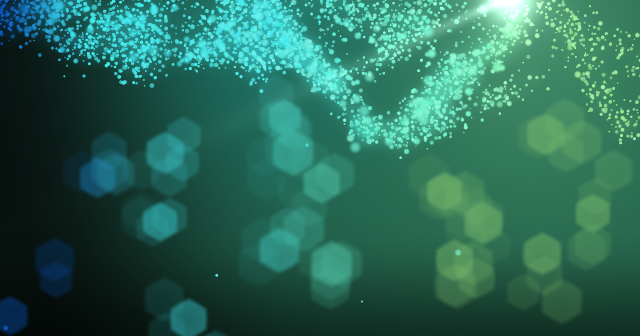
Give the GLSL for this background, as a Shadertoy shader.

```glsl
// Draws drifting cyan and green sparkles over soft hexagonal bokeh on dark teal.

const float ASPECT = 1.9;
const vec3 SHADOW = vec3(0.03, 0.07, 0.06);
const vec3 DEEP = vec3(0.12, 0.35, 0.27);
const vec3 MOSS = vec3(0.24, 0.55, 0.40);
const vec3 TEAL = vec3(0.10, 0.48, 0.46);
const vec3 BLUE = vec3(0.03, 0.34, 0.76);
const vec3 CYAN = vec3(0.25, 0.92, 0.94);
const vec3 MINT = vec3(0.38, 0.95, 0.80);
const vec3 LIME = vec3(0.57, 0.90, 0.52);
const vec3 FLARE = vec3(0.80, 1.0, 0.86);
const vec2 LIGHT_POS = vec2(1.515, 1.01);
const vec2 RAY_DIR = vec2(-0.91, -0.415);
const float HEX_RADIUS = 0.056;
const int HEX_PER_CLUSTER = 5;
const int DOT_LAYERS = 11;
const float FINE_CELL = 0.020;
const float COARSE_CELL = 0.085;
const float BLOOM = 0.62;

// Bokeh clusters: centre and spread
const vec3 CLUSTERS[16] = vec3[16](
    vec3(0.29, 0.47, 0.08), vec3(0.49, 0.545, 0.07), vec3(0.475, 0.34, 0.05),
    vec3(0.845, 0.65, 0.08), vec3(0.87, 0.545, 0.07), vec3(0.955, 0.455, 0.06),
    vec3(0.83, 0.255, 0.06), vec3(0.985, 0.215, 0.06), vec3(0.56, 0.05, 0.13),
    vec3(1.32, 0.43, 0.08), vec3(1.435, 0.335, 0.06), vec3(1.35, 0.225, 0.07),
    vec3(1.61, 0.245, 0.13), vec3(1.76, 0.365, 0.11), vec3(0.03, 0.06, 0.14),
    vec3(1.62, 0.60, 0.10));

// Sparkle streams: start and end, then width and share of large dots
const vec4 STREAMS[10] = vec4[10](
    vec4(0.0, 0.96, 0.42, 0.83), vec4(0.15, 1.01, 0.74, 0.86),
    vec4(0.80, 0.97, 1.09, 0.62), vec4(1.19, 0.61, 1.52, 0.93),
    vec4(0.64, 1.0, 1.34, 1.0), vec4(1.06, 0.78, 1.25, 0.95),
    vec4(1.62, 0.98, 1.85, 0.64), vec4(1.70, 0.93, 1.90, 0.82),
    vec4(1.20, 0.58, 1.58, 0.77), vec4(0.60, 0.85, 0.88, 0.82));
const vec2 TRAITS[10] = vec2[10](
    vec2(0.06, 0.25), vec2(0.085, 0.45), vec2(0.045, 1.0), vec2(0.055, 0.85),
    vec2(0.10, 0.2), vec2(0.05, 0.15), vec2(0.05, 0.08), vec2(0.05, 0.08),
    vec2(0.035, 0.1), vec2(0.04, 0.15));

vec3 hash3(vec2 p) {
    vec3 q = fract(p.xyx * vec3(0.1031, 0.1030, 0.0973));
    q += dot(q, q.yxz + 33.33);
    return fract((q.xxy + q.yzz) * q.zyx);
}

float valueNoise(vec2 p) {
    vec2 i = floor(p), f = fract(p);
    f *= f * (3.0 - 2.0 * f);
    vec2 e = vec2(0.0, 1.0);
    return mix(mix(hash3(i).x, hash3(i + e.yx).x, f.x),
               mix(hash3(i + e.xy).x, hash3(i + e.yy).x, f.x), f.y);
}

vec3 tint(float x) {
    vec3 c = mix(BLUE, CYAN, smoothstep(-0.03, 0.28, x));
    c = mix(c, MINT, smoothstep(0.75, 1.25, x));
    return mix(c, LIME, smoothstep(1.3, 1.7, x));
}

float segmentDistance(vec2 p, vec2 a, vec2 b) {
    vec2 ab = b - a;
    return length(p - a - ab * clamp(dot(p - a, ab) / dot(ab, ab), 0.0, 1.0));
}

// Hexagon with slightly rounded corners
float hexDistance(vec2 p) {
    vec2 q = abs(p);
    return mix(max(q.y * 0.866 + q.x * 0.5, q.x), length(p), 0.3);
}

// Clumped chance of a sparkle; coarse = 1 keeps only streams of large dots
float streamDensity(vec2 p, float coarse) {
    float density = 0.0;
    for (int i = 0; i < 10; i++) {
        float d = segmentDistance(p, STREAMS[i].xy, STREAMS[i].zw) / TRAITS[i].x;
        density += exp(-d * d) * mix(1.0, TRAITS[i].y, coarse);
    }
    float clump = mix(0.4, 1.2, smoothstep(0.2, 0.75, valueNoise(p * 13.0 + 4.0)));
    return clamp(density * clump - 0.03, 0.0, 1.0);
}

vec3 backdrop(vec2 p) {
    vec3 c = mix(SHADOW, DEEP, smoothstep(0.0, 0.92, p.x + 0.2 * (p.y - 0.5)));
    c = mix(c, MOSS, 0.7 * exp(-2.6 * dot(p - vec2(1.6, 0.8), p - vec2(1.6, 0.8))));
    c = mix(c, TEAL, 0.5 * exp(-6.0 * dot(p - vec2(0.8, 0.85), p - vec2(0.8, 0.85))));
    return c * mix(0.42, 1.0, smoothstep(-0.08, 0.32, p.y));
}

vec3 addBokeh(vec3 c, vec2 p) {
    for (int i = 0; i < 16; i++) {
        for (int j = 0; j < HEX_PER_CLUSTER; j++) {
            vec3 h = hash3(vec2(float(i) * 7.0 + 3.0, float(j) * 13.0 + 5.0));
            float lead = j == 0 ? 1.0 : 0.0;
            vec2 centre = CLUSTERS[i].xy + (1.0 - lead) * 2.4 * CLUSTERS[i].z * (h.xy - 0.5);
            float radius = HEX_RADIUS * mix(0.85, 1.1, h.z);
            float d = hexDistance(p - centre) / radius;
            float alpha = mix(0.08 + 0.24 * h.x, 0.52, lead) * (0.88 + 0.12 * d);
            vec3 hue = tint(centre.x + 0.6 * (centre.x - 0.6)) * 0.8;
            c = mix(c, hue, alpha * smoothstep(1.16, 0.82, d));
        }
    }
    return c;
}

vec3 addSparkles(vec3 c, vec2 p) {
    float pixel = 1.0 / iResolution.y;
    c = mix(c, tint(p.x), BLOOM * streamDensity(p, 0.85));
    for (int i = DOT_LAYERS - 1; i >= 0; i--) {
        float coarse = float(i) / float(DOT_LAYERS - 1);
        float cell = mix(FINE_CELL, COARSE_CELL, coarse * coarse);
        float angle = float(i) * 1.7 + 0.4;
        mat2 turn = mat2(cos(angle), sin(angle), -sin(angle), cos(angle));
        vec2 g = turn * p / cell + 200.0;
        vec2 id = floor(g);
        vec3 h = hash3(id + float(i) * 31.0);
        vec3 k = hash3(id.yx + float(i) * 17.0 + 70.0);
        float radius = mix(0.16, 0.34, h.z);
        vec2 centre = 0.5 + (h.xy - 0.5) * (1.0 - 2.0 * radius);
        vec2 place = (id + centre - 200.0) * cell * turn;
        float d = length(g - id - centre) * cell;
        radius *= cell;
        float soft = max(radius * mix(0.4, 0.8, coarse), pixel);
        float shown = step(k.x, 0.85 * streamDensity(place, smoothstep(0.1, 0.8, coarse)));
        vec3 hue = mix(tint(place.x), FLARE, 0.4 * k.y * smoothstep(0.2, 0.9, place.x));
        c = mix(c, hue, shown * mix(0.6, 1.0, k.z) * smoothstep(radius, radius - soft, d));
    }
    return c;
}

// Light source with one long slanting ray
vec3 addFlare(vec3 c, vec2 p) {
    vec2 q = p - LIGHT_POS;
    float along = dot(q, RAY_DIR);
    float across = (q.x * RAY_DIR.y - q.y * RAY_DIR.x) / (0.012 + 0.03 * max(along, 0.0));
    float ray = exp(-across * across) * smoothstep(0.0, 0.05, along) * exp(-2.8 * along);
    float glow = 0.9 * exp(-dot(q, q) * 170.0) + 0.3 * exp(-length(q) * 6.0);
    return c + FLARE * (0.4 * ray + glow) * (1.0 - 0.6 * c);
}

void mainImage(out vec4 fragColor, in vec2 fragCoord) {
    vec2 p = fragCoord / iResolution.xy * vec2(ASPECT, 1.0);
    vec3 c = addBokeh(backdrop(p), p);
    c = addFlare(addSparkles(c, p), p);
    fragColor = vec4(clamp(c, 0.0, 1.0), 1.0);
}
```
